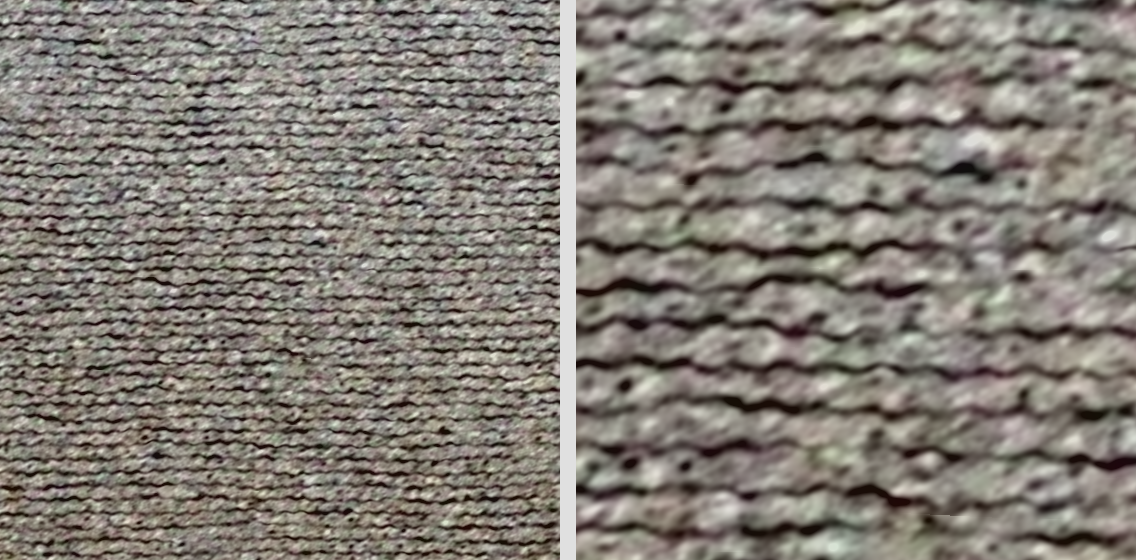
Left: the whole. Right: its middle third, enlarged.
Give the GLSL for this texture, as a WebGL 2 fragment shader.

```glsl
#version 300 es
precision highp float;
// Fine knitted cloth: rows of dark furrows, small stitch holes and slanted fibres.

#define ROWS 41.5
#define COLUMNS 34.0
#define FURROW_WIDTH 0.16
#define FURROW_DEPTH 0.66
#define HOLE_SHARE 0.52
#define HOLE_DEPTH 0.85
#define FIBRE_STRENGTH 0.36
#define GRAIN_STRENGTH 0.17
#define BASE_TONE 0.76
#define SHADOW vec3(0.20, 0.16, 0.14)
#define LIGHT vec3(0.74, 0.73, 0.69)

uniform vec2 u_resolution;
out vec4 fragColor;

vec3 hash3(vec2 cell) {
    vec3 q = fract(cell.xyx * vec3(0.1031, 0.1030, 0.0973));
    q += dot(q, q.yxz + 33.33);
    return fract((q.xxy + q.yzz) * q.zyx);
}

// Cellular noise: one soft bright or dark spot per cell, mean zero.
float spots(vec2 p) {
    vec2 cell = floor(p);
    float sum = 0.0;
    for (int j = -1; j <= 1; j++) {
        for (int i = -1; i <= 1; i++) {
            vec2 id = cell + vec2(i, j);
            vec3 h = hash3(id);
            vec2 d = p - id - h.xy;
            float fall = max(0.0, 1.0 - dot(d, d));
            sum += (2.0 * h.z - 1.0) * fall * fall * fall;
        }
    }
    return sum;
}

// Dark oval holes between the rows, each with a pale rim of yarn.
float stitchHoles(vec2 p) {
    vec2 cell = vec2(floor(p.x), floor(p.y + 0.5));
    float tone = 0.0;
    for (int j = -1; j <= 1; j++) {
        for (int i = -1; i <= 1; i++) {
            vec2 id = cell + vec2(i, j);
            vec3 h = hash3(id + 211.0);
            vec3 shape = hash3(id + 517.0);
            vec2 d = p - id - vec2(0.2 + 0.6 * h.x, 0.5 * h.y - 0.25);
            d.y -= 0.25 * d.x;
            float present = smoothstep(HOLE_SHARE + 0.1, HOLE_SHARE - 0.1, h.z);
            vec2 size = vec2(0.15 + 0.11 * shape.x, 0.15 + 0.06 * shape.y);
            float hole = exp(-dot(d / size, d / size));
            vec2 r = (d - vec2(0.06, 0.08)) / vec2(0.36, 0.32);
            float rim = exp(-dot(r, r));
            tone += present * (0.25 * rim - HOLE_DEPTH * (0.65 + 0.5 * shape.z) * hole);
        }
    }
    return tone;
}

// Broken furrow along the middle of each row.
float furrows(vec2 p, float patchiness) {
    float row = floor(p.y);
    float along = p.x + 7.0 * hash3(vec2(row, 3.0)).x;
    float wobble = 0.22 * spots(vec2(along * 0.55, row * 5.3 + 40.0));
    float step = 0.07 * sin(6.28318 * along);
    float d = p.y - row - 0.5 + wobble + step;
    float width = FURROW_WIDTH * (1.0 + 0.35 * spots(vec2(along * 1.3, row * 4.1)));
    float strength = 1.0 + 0.65 * spots(vec2(along * 0.8, row * 3.7 + 90.0));
    strength += 0.3 * spots(vec2(along * 2.1, row * 6.1)) + patchiness;
    return FURROW_DEPTH * clamp(strength, 0.1, 1.6) * exp(-d * d / (width * width));
}

void main() {
    vec2 uv = gl_FragCoord.xy / u_resolution.y;

    // Gentle pull of the cloth.
    vec2 pulled = uv;
    pulled.y += 0.0025 * sin(uv.x * 9.0 + 2.0 * sin(uv.y * 5.0));
    pulled.y += 0.0015 * sin(uv.x * 23.0 + uv.y * 17.0);
    pulled.x += 0.004 * sin(uv.y * 13.0 + 1.0);
    vec2 stitch = pulled * vec2(COLUMNS, ROWS);

    // Relief of the knit.
    float tone = BASE_TONE;
    tone -= furrows(stitch, 0.3 * spots(uv * 7.0));
    tone += stitchHoles(stitch);

    // Fibres rising to the right, with fine grain over them.
    vec2 slanted = mat2(0.88, -0.47, 0.47, 0.88) * uv;
    tone += FIBRE_STRENGTH * spots(slanted * vec2(72.0, 155.0));
    tone += 0.16 * spots(uv * vec2(50.0, 95.0) + 31.0);
    tone += GRAIN_STRENGTH * spots(slanted * vec2(170.0, 240.0) + 67.0);

    // Uneven daylight: brighter and cooler towards the top.
    tone += 0.16 * (uv.y - 0.5) + 0.05 * (uv.x - 0.5);
    tone += 0.04 * spots(uv * 4.0 + 13.0);
    vec3 colour = mix(SHADOW, LIGHT, clamp(tone, -0.2, 1.25));
    colour += vec3(-0.012, 0.0, 0.018) * (uv.y - 0.45) * 2.0;

    // Faint rose and green mottling of the yarn.
    colour += vec3(0.022, -0.018, 0.012) * spots(uv * vec2(45.0, 70.0) + 150.0);
    colour += vec3(0.016, 0.002, -0.022) * spots(uv * 28.0 + 270.0);

    fragColor = vec4(clamp(colour, 0.0, 1.0), 1.0);
}
```
